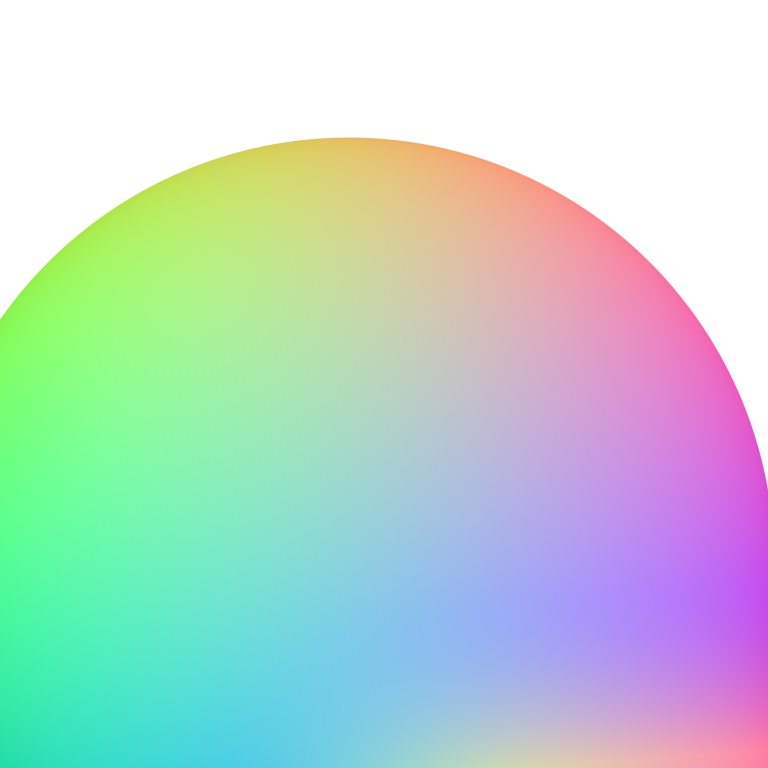
Reproduce this background procedurally as a WebGL 2 fragment shader.

```glsl
#version 300 es
precision highp float;
// A soft rainbow dome on white: the colour is a linear blend over the dome's
// own coordinates, darkened toward the rim like a lit sphere. A warm glow
// rises from the lower right, where the dome's side runs straight down.

#define CENTER vec2(0.4544, 0.2672)
#define RADIUS 0.5537
#define BACKGROUND vec3(1.0)
#define CORE_COLOR vec3(0.55, 0.82, 0.87)
#define SLOPE_X vec3(0.26, -0.33, 0.23)
#define SLOPE_Y vec3(0.37, 0.14, -0.28)
#define RIM_SHADE vec3(0.02, 0.24, 0.24)
#define GLOW_SHIFT vec3(0.38, 0.25, -0.40)
#define GLOW_POWER 1.8

uniform vec2 u_resolution;
out vec4 fragColor;

// Bends the lower right half of the disc into a straight-sided arch.
vec2 archCoords(vec2 p) {
    float side = smoothstep(-0.3, 0.6, p.x);
    float lowered = p.y * (1.0 - side);
    return vec2(p.x, p.y < 0.0 ? lowered : p.y);
}

// Strength of the warm glow along the bottom.
float glowAmount(vec2 p) {
    float rise = clamp((0.08 * p.x - p.y - 0.1) / 0.42, 0.0, 1.0);
    return smoothstep(-0.35, 0.5, p.x) * pow(rise, GLOW_POWER);
}

vec3 domeColor(vec2 p, float radial) {
    float height = sqrt(max(1.0 - radial * radial, 0.0));
    vec3 color = CORE_COLOR + SLOPE_X * p.x + SLOPE_Y * p.y;
    color -= RIM_SHADE * (1.0 - height);
    color += GLOW_SHIFT * glowAmount(p);
    return clamp(color, 0.0, 1.0);
}

void main() {
    // Canvas units with square proportions, centred horizontally.
    float scale = min(u_resolution.x, u_resolution.y);
    vec2 uv = (gl_FragCoord.xy - 0.5 * u_resolution) / scale + 0.5;
    vec2 p = (uv - CENTER) / RADIUS;

    // Dome with a one-pixel smooth edge.
    float radial = length(archCoords(p));
    float edge = 0.75 / (scale * RADIUS);
    float inside = 1.0 - smoothstep(1.0 - edge, 1.0 + edge, radial);
    fragColor = vec4(mix(BACKGROUND, domeColor(p, radial), inside), 1.0);
}
```
